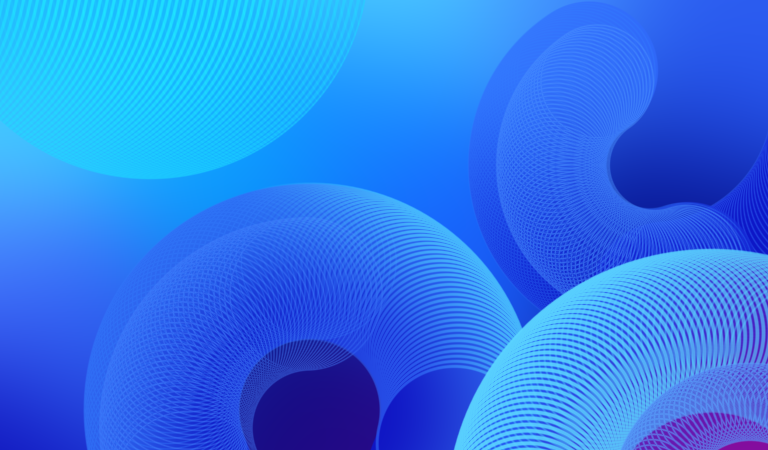
A WebGL 1 fragment shader for this background:

```glsl
precision highp float;
// Blue gradient with four translucent coils woven from fine lines.
// Each coil is a circle carried around a pivot: the nearest copy is solved
// from the polar angle, so its outline is drawn without a loop.
uniform vec2 u_resolution;

const float PI = 3.14159265;
const vec3 SKY = vec3(0.30, 0.80, 1.00);
const vec3 AZURE = vec3(0.20, 0.50, 1.00);
const vec3 ROYAL = vec3(0.18, 0.38, 0.95);
const vec3 INDIGO = vec3(0.05, 0.09, 0.80);
const vec3 VIOLET = vec3(0.32, 0.10, 0.74);

// A circle of radius tube, its centre turning on radius path over mid +- reach.
struct Coil { vec2 pivot; float path; float tube; float mid; float reach; };

vec2 polar(float angle) { return vec2(cos(angle), sin(angle)); }

float wrapAngle(float a) { return mod(a + PI, 2.0 * PI) - PI; }

float inside(float dist) {
  float px = 1.0 / u_resolution.y;
  return 1.0 - smoothstep(-px, px, dist);
}

// Signed distance to the area covered by the moving circle
float coilBody(vec2 p, Coil c) {
  vec2 q = p - c.pivot;
  float a = clamp(wrapAngle(atan(q.y, q.x) - c.mid), -c.reach, c.reach);
  return length(q - c.path * polar(c.mid + a)) - c.tube;
}

// Outlines of the circle copies; side picks one of the two crossing families
float coilLines(vec2 p, Coil c, float gap, float side, float width) {
  vec2 q = p - c.pivot;
  float d = max(length(q), 0.0001);
  float cosine = (d * d + c.path * c.path - c.tube * c.tube) / (2.0 * d * c.path);
  float a = wrapAngle(atan(q.y, q.x) + side * acos(clamp(cosine, -1.0, 1.0)) - c.mid);
  float last = floor(c.reach / gap);
  float n = clamp(floor(a / gap + 0.5), -last, last);
  vec2 centre = c.path * polar(c.mid + n * gap);
  return inside(abs(length(q - centre) - c.tube) - 0.5 * width);
}

float coilMesh(vec2 p, Coil c, float gap, float width) {
  return max(coilLines(p, c, gap, 1.0, width), coilLines(p, c, gap, -1.0, width));
}

// Half circles sliding sideways, facing right (side 1) or left (side -1)
float slidingArcs(vec2 q, float radius, float gap, float side, float width) {
  float bulge = sqrt(max(radius * radius - q.y * q.y, 0.0));
  float x = floor((q.x - side * bulge) / gap + 0.5) * gap;
  return inside(abs(length(q - vec2(x, 0.0)) - radius) - 0.5 * width);
}

// Adds one weighted colour to the gradient
void spot(inout vec4 sum, vec2 p, vec2 centre, vec3 colour) {
  vec2 d = p - centre;
  sum += vec4(colour, 1.0) * exp(-16.0 * dot(d, d));
}

vec3 backdrop(vec2 p) {
  vec4 sum = vec4(0.0);
  spot(sum, p, vec2(0.00, 1.00), vec3(0.12, 0.72, 1.00));
  spot(sum, p, vec2(0.33, 0.87), vec3(0.08, 0.74, 1.00));
  spot(sum, p, vec2(0.89, 1.02), vec3(0.34, 0.85, 1.00));
  spot(sum, p, vec2(0.84, 0.74), vec3(0.05, 0.50, 1.00));
  spot(sum, p, vec2(0.00, 0.69), vec3(0.32, 0.86, 1.00));
  spot(sum, p, vec2(0.51, 0.58), vec3(0.04, 0.60, 1.00));
  spot(sum, p, vec2(0.00, 0.40), vec3(0.27, 0.43, 1.00));
  spot(sum, p, vec2(0.00, 0.00), vec3(0.05, 0.05, 0.72));
  spot(sum, p, vec2(0.22, 0.24), ROYAL);
  spot(sum, p, vec2(1.00, 0.50), vec3(0.10, 0.38, 1.00));
  spot(sum, p, vec2(1.24, 0.97), vec3(0.26, 0.56, 1.00));
  spot(sum, p, vec2(1.69, 0.98), vec3(0.18, 0.37, 0.94));
  spot(sum, p, vec2(1.55, 0.78), vec3(0.14, 0.33, 0.95));
  spot(sum, p, vec2(1.49, 0.53), vec3(0.00, 0.02, 0.48));
  spot(sum, p, vec2(0.64, 0.12), vec3(0.03, 0.03, 0.48));
  spot(sum, p, vec2(0.79, 0.00), vec3(0.20, 0.04, 0.55));
  spot(sum, p, vec2(1.69, 0.02), vec3(0.52, 0.05, 0.62));
  return sum.rgb / sum.a;
}

void main() {
  vec2 p = gl_FragCoord.xy / u_resolution.y;
  vec3 col = backdrop(p);

  // Upper left disc
  vec2 q = p - vec2(0.333, 1.089);
  float rim = length(q) - 0.487;
  float disc = inside(rim);
  float depth = smoothstep(0.0, 0.3, -rim);
  col = mix(col, vec3(0.10, 0.72, 1.0), disc * 0.35);
  float arcs = slidingArcs(q, 0.487, 0.0155, 1.0, 0.007);
  float backArcs = slidingArcs(q, 0.487, 0.0155, -1.0, 0.003);
  col = mix(col, vec3(0.12, 0.90, 1.0), disc * (arcs * mix(0.35, 0.8, depth) + backArcs * 0.15));

  // Upper right coil: far side, then the woven near side
  Coil far = Coil(vec2(1.444, 0.778), 0.433, 0.16, -0.75, 0.75);
  col = mix(col, INDIGO, inside(coilBody(p, far)) * 0.9);
  col = mix(col, ROYAL, coilLines(p, far, 0.028, 1.0, 0.003) * 0.55);
  Coil hook = Coil(vec2(1.444, 0.633), 0.25, 0.153, 3.6, 1.46);
  Coil innerHook = Coil(vec2(1.455, 0.633), 0.226, 0.125, 3.6, 1.46);
  vec3 hookFill = mix(INDIGO, vec3(0.19, 0.42, 0.99), smoothstep(0.3, 0.85, p.y));
  col = mix(col, hookFill, inside(coilBody(p, hook)) * 0.75);
  col = mix(col, AZURE, coilMesh(p, hook, 0.034, 0.0028) * 0.35);
  col = mix(col, vec3(0.30, 0.58, 1.0), coilMesh(p, innerHook, 0.042, 0.003) * 0.5);

  // Lower centre coil: solid body, woven left, ribbed right
  Coil arch = Coil(vec2(0.689, 0.089), 0.33, 0.172, 1.57, 2.0);
  Coil left = Coil(arch.pivot, arch.path, arch.tube, 2.5, 1.0);
  Coil innerLeft = Coil(vec2(0.689, 0.049), 0.298, 0.169, 2.6, 1.03);
  Coil right = Coil(arch.pivot, arch.path, arch.tube, 0.75, 1.0);
  vec3 archFill = mix(INDIGO, vec3(0.18, 0.40, 0.94), smoothstep(0.14, 0.48, length(p - arch.pivot)));
  col = mix(col, archFill, inside(coilBody(p, arch)) * 0.88);
  col = mix(col, AZURE, coilMesh(p, left, 0.038, 0.0028) * 0.4);
  col = mix(col, vec3(0.28, 0.52, 1.0), coilMesh(p, innerLeft, 0.04, 0.003) * 0.45);
  float ribs = coilLines(p, right, 0.035, -1.0, 0.0065);
  vec3 ribColour = mix(ROYAL, SKY, smoothstep(0.22, 0.52, length(p - arch.pivot)));
  col = mix(col, ribColour, ribs * 0.8 * smoothstep(0.5, 0.95, p.x));

  // Lower right coil with a smaller one nested in it
  Coil dome = Coil(vec2(1.582, -0.144), 0.409, 0.178, 2.27, 1.3);
  Coil nested = Coil(vec2(1.667, -0.118), 0.225, 0.085, 1.9, 1.7);
  float shade = smoothstep(1.15, 1.75, p.x - 0.5 * p.y + 0.1);
  vec3 domeFill = mix(vec3(0.13, 0.36, 0.96), VIOLET, shade);
  col = mix(col, domeFill, inside(coilBody(p, dome)) * 0.9);
  col = mix(col, SKY, coilLines(p, dome, 0.034, -1.0, 0.0045) * 0.45);
  col = mix(col, vec3(0.36, 0.84, 1.0), coilLines(p, dome, 0.034, 1.0, 0.0085) * mix(0.9, 0.6, shade));
  col = mix(col, domeFill, inside(coilBody(p, nested)) * 0.45);
  col = mix(col, vec3(0.35, 0.65, 1.0), coilMesh(p, nested, 0.055, 0.004) * 0.6);

  gl_FragColor = vec4(col, 1.0);
}
```
